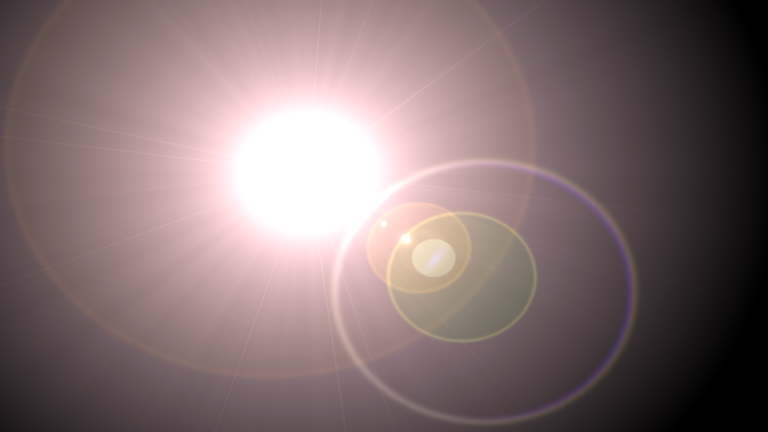
Reproduce this background procedurally as a WebGL 2 fragment shader.

```glsl
#version 300 es
precision highp float;

uniform vec2 u_resolution;
out vec4 fragColor;

#define SUN vec2(0.713, 0.600)
#define AXIS vec2(0.407, -0.276)
#define STRETCH 1.15
#define GLOW_REACH 0.95
#define GLOW_TINT vec3(1.0, 0.845, 0.885)
#define CORE_SIZE 0.13
#define RAY_COUNT 38
#define RAY_WIDTH 0.0016
#define RAY_GAIN 0.05
#define RING_RADIUS 0.300
#define RING_GAIN 0.12

float hash(float n) {
    return fract(sin(n * 91.345) * 4375.85);
}

float bell(float x, float width) {
    float k = x / width;
    return exp(-k * k);
}

// Point on the flare axis: 0 is the sun, 1 is the large ring
vec2 along(float t) {
    return SUN + AXIS * t;
}

// Distance from a centre, widened horizontally
float ovalDistance(vec2 p, vec2 center) {
    return length((p - center) / vec2(STRETCH, 1.0));
}

// Soft-edged ghost: x is the fill, y is the bright rim
vec2 ghost(vec2 p, float t, float radius, float soft) {
    float edge = ovalDistance(p, along(t)) - radius;
    return vec2(1.0 - smoothstep(-soft, soft, edge), bell(edge + soft, soft));
}

// Thin lines of random angle and strength leaving the sun
float rays(vec2 v) {
    float sum = 0.0;
    for (int i = 0; i < RAY_COUNT; i++) {
        float n = float(i);
        float angle = (n + hash(n + 1.0)) * 6.28319 / float(RAY_COUNT);
        vec2 dir = vec2(cos(angle), sin(angle));
        float forward = smoothstep(0.05, 0.3, dot(v, dir));
        float strength = hash(n + 57.0);
        float across = dir.x * v.y - dir.y * v.x;
        sum += bell(across, RAY_WIDTH) * forward * strength * strength;
    }
    return sum;
}

// Broad streaks from layered sines around the sun
float streaks(vec2 v) {
    float a = atan(v.y, v.x);
    return sin(a * 23.0 + 2.0 * sin(a * 5.0)) + 0.6 * sin(a * 41.0 + 1.3)
         + 0.4 * sin(a * 67.0 + 3.0 * sin(a * 3.0));
}

vec3 sunlight(vec2 p) {
    vec2 v = p - SUN;
    float d = ovalDistance(p, SUN);
    float fall = max(1.0 - d / GLOW_REACH, 0.0);
    float glow = 1.02 * fall + 0.22 * bell(d, 0.28);
    glow += 0.007 * streaks(v) * smoothstep(0.08, 0.25, d) * fall;
    vec3 color = GLOW_TINT * glow + 0.35 * bell(d, CORE_SIZE);
    return color + vec3(1.0, 0.88, 0.86) * rays(v) * RAY_GAIN * (0.3 + fall);
}

vec3 ghosts(vec2 p) {
    // Wide warm halo behind the sun
    vec2 halo = ghost(p, -0.216, 0.537, 0.008);
    vec3 light = vec3(0.022, 0.012, -0.012) * halo.x + vec3(0.025, 0.014, 0.004) * halo.y;

    // Olive, amber and pale discs
    vec2 olive = ghost(p, 0.875, 0.152, 0.004);
    light += vec3(-0.015, 0.035, -0.025) * olive.x + vec3(0.11, 0.09, 0.035) * olive.y;
    vec2 amber = ghost(p, 0.63, 0.106, 0.004);
    light += vec3(0.06, 0.035, -0.015) * amber.x + vec3(0.045, 0.03, 0.01) * amber.y;
    vec2 faint = ghost(p, 0.66, 0.052, 0.003);
    light += vec3(0.025, 0.02, 0.015) * faint.x;
    vec2 pale = ghost(p, 0.715, 0.044, 0.003);
    light += vec3(0.08, 0.12, 0.12) * pale.x;

    // Slanted violet streak inside the pale disc
    vec2 v = p - along(0.725);
    vec2 slant = vec2(v.x * 0.6 + v.y * 0.8, v.x * 0.8 - v.y * 0.6);
    light += vec3(0.03, 0.03, 0.20) * bell(slant.x, 0.028) * bell(slant.y, 0.009);

    // Large ring, split into colours toward the far side
    vec2 w = p - along(1.0);
    float far = smoothstep(-0.2, 0.3, dot(w, normalize(vec2(1.0, 0.1))));
    float d = ovalDistance(p, along(1.0));
    vec3 offset = vec3(d) - RING_RADIUS - far * vec3(0.002, 0.004, -0.004);
    vec3 band = exp(-offset * offset / 0.00008);
    return light + band * mix(vec3(1.0, 0.95, 0.75), vec3(1.0, 0.75, 1.3), far) * RING_GAIN;
}

// Two tiny sparks between the sun and the ghosts
float sparks(vec2 p) {
    float small = length(p - along(0.43));
    float large = length(p - along(0.557));
    return 0.5 * bell(small, 0.005) + 0.6 * bell(large, 0.007) + 0.12 * bell(large, 0.02);
}

void main() {
    vec2 p = gl_FragCoord.xy / u_resolution.y;
    vec3 color = sunlight(p) + ghosts(p) + sparks(p);
    fragColor = vec4(clamp(color, 0.0, 1.0), 1.0);
}
```
